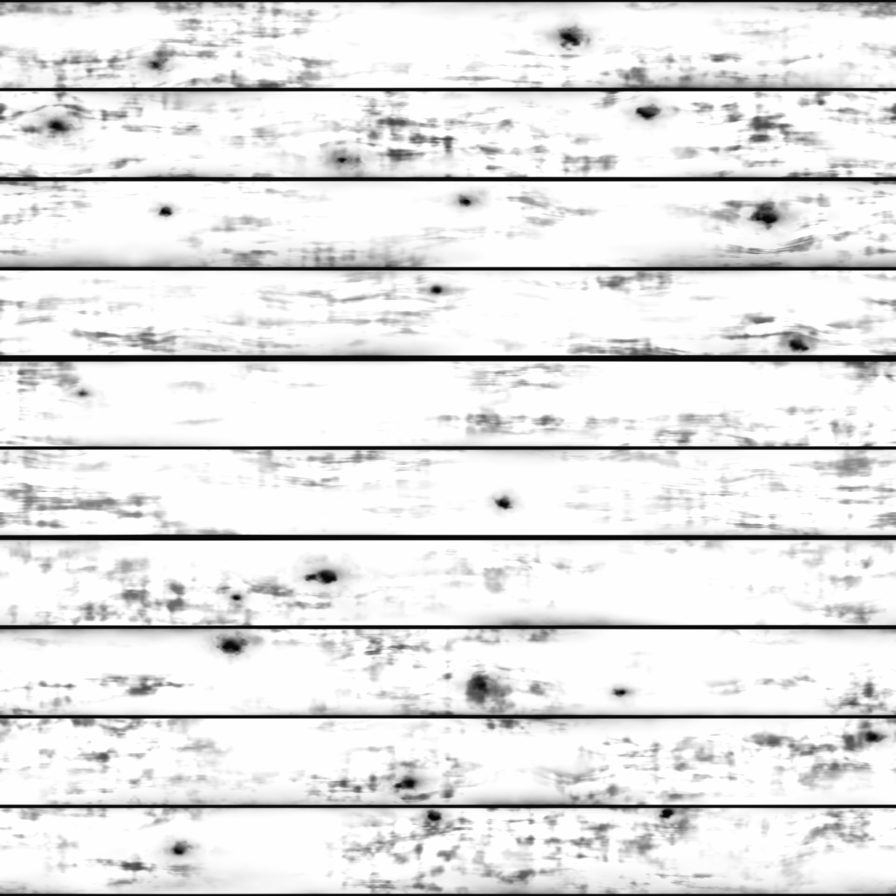
Give the GLSL for this texture map, as a Shadertoy shader.

```glsl
// Whitewashed horizontal planks with dark seams, smudged grain and knots; tiles both ways.
#define PLANKS 10.0
#define KNOTS_PER_PLANK 3
#define KNOT_CHANCE 0.8
#define KNOT_SIZE 0.0105
#define SEAM_THIN 0.0012
#define SEAM_THICK 0.0032
#define SEAM_SOFTNESS 0.0018
#define GRAIN_INK 0.72
#define GRIME_INK 0.75
#define PAINT vec3(0.995)
#define SOOT vec3(0.03)

float hash(vec2 p) {
    return fract(sin(dot(p, vec2(127.1, 311.7))) * 43758.5453);
}

// Exact wrap of whole numbers; the half keeps the division off the integer edge.
vec2 wrap(vec2 i, vec2 n) {
    return i - n * floor((i + 0.5) / n);
}

// Value noise with n whole cells across the canvas, so it wraps.
float noise(vec2 uv, vec2 n, float seed) {
    vec2 p = uv * n, i = floor(p), f = fract(p);
    f = f * f * (3.0 - 2.0 * f);
    vec2 a = wrap(i, n) + seed, b = wrap(i + 1.0, n) + seed;
    return mix(mix(hash(a), hash(vec2(b.x, a.y)), f.x),
               mix(hash(vec2(a.x, b.y)), hash(b), f.x), f.y);
}

float fbm(vec2 uv, vec2 n, float seed) {
    float sum = 0.0, amp = 0.57;
    for (int i = 0; i < 3; i++) {
        sum += amp * noise(uv, n, seed + float(i) * 7.3);
        n *= 2.0;
        amp *= 0.5;
    }
    return sum;
}

// Ink of the knots in one plank; also bends the grain coordinate around them.
float knots(vec2 uv, float plank, inout vec2 grainUv) {
    float ink = 0.0;
    float ragged = fbm(uv, vec2(70.0, 90.0), 3.0) - 0.5;
    for (int k = 0; k < KNOTS_PER_PLANK; k++) {
        vec2 key = vec2(plank + 1.7, float(k) * 5.3 + 2.1);
        float present = step(hash(key + 9.1), KNOT_CHANCE);
        float size = KNOT_SIZE * mix(0.5, 1.25, hash(key + 4.4));
        float x = (float(k) + hash(key)) / float(KNOTS_PER_PLANK);
        vec2 center = vec2(x, (plank + mix(0.1, 0.97, hash(key + 2.6))) / PLANKS);
        vec2 d = uv - center;
        d.x = fract(d.x + 0.5) - 0.5;
        vec2 q = d / (size * vec2(1.25, 0.9));
        float r = length(q) + ragged * 2.2;
        float shade = mix(0.8, 0.4, smoothstep(-0.5, 0.7, q.y + q.x * 0.5));
        float core = shade * smoothstep(1.2, 0.0, r);
        float halo = 0.3 * exp(-0.5 * r * r);
        float tail = 0.35 * exp(-abs(q.x) * 0.5 - q.y * q.y * 2.0) * smoothstep(-0.1, 0.2, ragged);
        ink = max(ink, present * min(core + halo + tail, 1.0));
        grainUv.y -= present * d.y * 0.6 * exp(-0.15 * dot(q, q));
    }
    return ink;
}

// Faint streaks along the plank, broken by cross marks and gathered in patches.
float grain(vec2 uv, float plank, float seed) {
    uv.y += 0.012 * (noise(uv, vec2(14.0, 30.0), seed) - 0.5);
    float streak = fbm(uv, vec2(20.0, 120.0), seed + 11.0);
    float blotch = fbm(uv, vec2(60.0, 70.0), seed + 17.0);
    streak = mix(streak, blotch, 0.2 + 0.35 * hash(vec2(plank, 2.8)));
    streak += 0.16 * (noise(uv, vec2(130.0, 26.0), seed + 23.0) - 0.5);
    streak += 0.10 * (noise(uv, vec2(180.0, 220.0), seed + 31.0) - 0.5);
    float patches = fbm(uv, vec2(7.0, 30.0), seed + 43.0);
    float wear = mix(0.55, 1.1, hash(vec2(plank, 6.2)));
    return GRAIN_INK * wear * smoothstep(0.44, 0.80, streak) * smoothstep(0.36, 0.70, patches);
}

// Soft dirt creeping in from the lower and upper edge of a plank.
float grime(vec2 uv, float f, float plank, float seed) {
    float cloud = smoothstep(0.28, 0.78, fbm(uv, vec2(5.0, 20.0), seed + 57.0));
    float fibre = mix(0.5, 1.3, fbm(uv, vec2(40.0, 70.0), seed + 61.0));
    float lower = exp(-f * mix(24.0, 7.0, hash(vec2(plank, 8.3))));
    float upper = 0.8 * exp(-(1.0 - f) * mix(30.0, 12.0, hash(vec2(plank, 3.9))));
    return GRIME_INK * cloud * fibre * (lower + upper);
}

// Dark gap between planks, each with its own width that swells along x.
float seam(vec2 uv) {
    float row = uv.y * PLANKS;
    float id = wrap(vec2(floor(row + 0.5)), vec2(PLANKS)).x;
    float d = abs(fract(row + 0.5) - 0.5) / PLANKS;
    float weight = hash(vec2(id, 14.7));
    float halfWidth = mix(SEAM_THIN, SEAM_THICK, weight * weight * weight);
    halfWidth *= mix(0.85, 1.25, noise(vec2(uv.x, 0.0), vec2(5.0, 1.0), id * 5.7 + 2.0));
    float soft = max(SEAM_SOFTNESS, 1.0 / iResolution.y);
    return 1.0 - smoothstep(halfWidth - 0.3 * soft, halfWidth + soft, d);
}

void mainImage(out vec4 fragColor, in vec2 fragCoord) {
    vec2 uv = fragCoord / iResolution.xy;
    float plank = min(floor(uv.y * PLANKS), PLANKS - 1.0);
    float f = uv.y * PLANKS - plank;
    float seed = plank * 17.0;

    vec2 grainUv = uv;
    float clean = 1.0 - knots(uv, plank, grainUv);
    clean *= 1.0 - min(grain(grainUv, plank, seed), 1.0);
    clean *= 1.0 - min(grime(uv, f, plank, seed), 1.0);
    clean = min(clean * 1.02, 1.0) * (1.0 - seam(uv));

    fragColor = vec4(mix(SOOT, PAINT, clean), 1.0);
}
```
